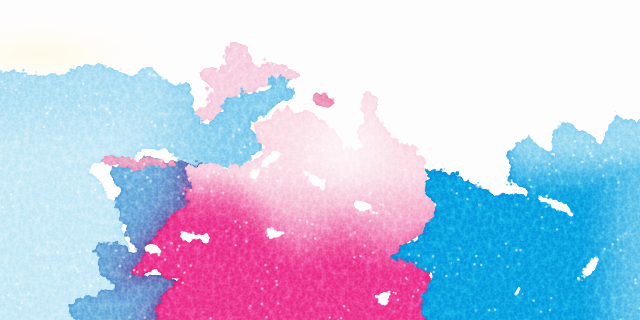
Reproduce this background procedurally as a Shadertoy shader.

```glsl
// Watercolour washes on white paper: pale blue, violet, magenta and cyan.
// Each wash is a polygon distance field frayed by cellular noise; pigment
// density varies with paper grain and gathers in a rim at the edge.

#define FRAY 0.030         // raggedness of edges
#define WOBBLE 0.006       // bending of outlines
#define GRAIN 0.85         // paper grain contrast
#define RIM_WIDTH 0.007    // width of the dark rim
#define RIM_DENSITY 0.45   // extra pigment in the rim
#define GAP_RADIUS 0.011   // thickness of bare gaps
#define PAPER vec3(0.996, 0.992, 0.992)
// Signed distance d from p to the outline v
#define POLYGON(p, v, d) { vec2 s = vec2(1e3, 1); for (int i = 0; i < v.length(); i++) addEdge(p, v[i] * .01, v[(i + 1) % v.length()] * .01, s); d = s.y * s.x; }

// Outlines in hundredths of the canvas height
const vec2 SKY[] = vec2[](
    vec2(-9,79), vec2(10,77), vec2(29,79), vec2(47,78), vec2(50,75), vec2(59,73),
    vec2(62,62), vec2(68,62), vec2(73,70), vec2(87,75), vec2(94,72), vec2(86,66),
    vec2(79,62), vec2(81,53), vec2(77,46), vec2(62,48), vec2(48,52), vec2(34,50),
    vec2(29,46), vec2(35,39), vec2(41,25), vec2(45,-9), vec2(-9,-9));
const vec2 DUSK[] = vec2[](
    vec2(36,48), vec2(45,51), vec2(63,49), vec2(63,38), vec2(49,22), vec2(45,14),
    vec2(57,13), vec2(50,-9), vec2(23,-9), vec2(23,5), vec2(36,10), vec2(30,14),
    vec2(31,24), vec2(42,23), vec2(37,34));
const vec2 ROSE[] = vec2[](
    vec2(60,49), vec2(75,47), vec2(82,54), vec2(79,61), vec2(86,65), vec2(98,65),
    vec2(104,60), vec2(106,53), vec2(112,54), vec2(114,70), vec2(118,70), vec2(121,58),
    vec2(131,51), vec2(134,46), vec2(137,30), vec2(126,22), vec2(136,13), vec2(134,-9),
    vec2(44,-9), vec2(55,13), vec2(41,15), vec2(47,23), vec2(57,37));
const vec2 BLUSH[] = vec2[](
    vec2(66,71), vec2(61,78), vec2(71,79), vec2(71,87), vec2(77,87), vec2(78,81),
    vec2(88,80), vec2(92,76), vec2(74,69), vec2(69,62), vec2(61,63));
const vec2 CYAN[] = vec2[](
    vec2(133,47), vec2(143,46), vec2(154,39), vec2(165,40), vec2(159,44), vec2(160,56),
    vec2(165,56), vec2(172,51), vec2(171,58), vec2(176,62), vec2(182,60), vec2(186,56),
    vec2(193,63), vec2(210,61), vec2(210,-9), vec2(131,-9), vec2(134,14), vec2(123,20),
    vec2(125,23), vec2(131,24), vec2(135,31));
// Bare gaps: start and end of each stroke
const vec4 GAPS[] = vec4[](
    vec4(31,47,34,40), vec4(43,52,47,52), vec4(80,46,86,52), vec4(97,46,101,44),
    vec4(111,36,115,35), vec4(59,27,65,26), vec4(84,28,88,27), vec4(46,22,50,21),
    vec4(169,37,177,35), vec4(180,12,189,22), vec4(161,9,162,10), vec4(120,7,122,9));

vec2 hash2(vec2 p) {
    vec3 h = fract(p.xyx * vec3(.1031, .1030, .0973));
    h += dot(h, h.yzx + 33.33);
    return fract((h.xx + h.yz) * h.zy);
}

// Cellular noise: distance to the nearest scattered point
float cells(vec2 p) {
    vec2 base = floor(p);
    float nearest = 4.0;
    for (int i = 0; i < 9; i++) {
        vec2 cell = base + vec2(i % 3 - 1, i / 3 - 1);
        nearest = min(nearest, distance(p, cell + hash2(cell + 50.0)));
    }
    return nearest;
}

float segment(vec2 p, vec2 a, vec2 b) {
    vec2 e = b - a, w = p - a;
    return length(w - e * clamp(dot(w, e) / dot(e, e), 0.0, 1.0));
}

// s.x: distance so far, s.y: sign (negative inside)
void addEdge(vec2 p, vec2 a, vec2 b, inout vec2 s) {
    vec2 e = b - a, w = p - a;
    s.x = min(s.x, segment(p, a, b));
    bvec3 c = bvec3(p.y >= a.y, p.y < b.y, e.x * w.y > e.y * w.x);
    if (all(c) || all(not(c))) s.y = -s.y;
}

float cover(float d) {
    return smoothstep(1.0, -1.0, d * iResolution.y);
}

// Lay a wash whose density follows the grain and the edge
void paint(inout vec3 color, vec3 tint, float d, float grain) {
    float density = 1.0 + GRAIN * (0.43 - grain) + RIM_DENSITY * exp(-abs(d) / RIM_WIDTH);
    color = mix(color, pow(tint, vec3(density)), cover(d));
}

void mainImage(out vec4 fragColor, in vec2 fragCoord) {
    vec2 p = fragCoord / iResolution.xy * vec2(2, 1);
    vec2 q = p + WOBBLE * (sin(p.yx * 31.0 + vec2(0, 2)) + 0.6 * sin(p.yx * 67.0 + p * 23.0));
    float fray = FRAY * (cells(p * 17.0) + 0.5 * cells(p * 37.0) + 0.35 * cells(p * 75.0) - 0.8);
    float grain = 0.5 * (cells(p * vec2(60, 42)) + cells(p * 115.0));
    float sky, dusk, rose, blush, cyan;
    POLYGON(q, SKY, sky)
    POLYGON(q, DUSK, dusk)
    POLYGON(q, ROSE, rose)
    POLYGON(q, BLUSH, blush)
    POLYGON(q, CYAN, cyan)

    // Paper with a faint cream stain
    vec2 stain = (p - vec2(.12, .83)) * vec2(5, 17);
    vec3 color = PAPER - vec3(0, .01, .07) * exp(-dot(stain, stain));

    // Pale washes and a small blot
    paint(color, vec3(.97, .83, .89), blush + fray, grain);
    paint(color, vec3(.94, .62, .76), segment(q, vec2(1, .7), vec2(1.03, .68)) - .016 + fray * .6, grain);
    float deep = max(smoothstep(.3, .75, p.x), .4 * smoothstep(.5, .75, p.y));
    paint(color, mix(vec3(.79, .92, .97), vec3(.55, .82, .94), deep), sky + fray, grain);

    // Violet where blue meets magenta
    vec3 duskTint = mix(vec3(.45, .72, .89), vec3(.44, .40, .69), exp(-max(rose, 0.0) / .05));
    paint(color, duskTint, dusk + fray, grain);
    paint(color, vec3(.93, .68, .8), segment(q, vec2(.33, .5), vec2(.54, .49)) - .012 + fray, grain);

    // Magenta wash, paling upward
    float front = mix(.42, .25, smoothstep(.55, 1.0, p.x)) + .02 * sin(p.x * 19.0);
    vec3 pale = mix(vec3(.96, .70, .82), vec3(.98, .87, .91), smoothstep(.3, .48, p.y));
    pale = mix(pale, PAPER, .7 * exp(-pow(distance(p, vec2(1.08, .54)) * 7.7, 2.0)));
    float rich = smoothstep(.11, -.11, p.y - front);
    paint(color, mix(pale, vec3(.93, .23, .58), rich), rose + fray, grain);

    // Cyan wash, thinning to the upper right
    float thin = max(smoothstep(.36, .56, p.y) * smoothstep(1.5, 1.65, p.x), .6 * smoothstep(1.8, 2.0, p.x));
    paint(color, mix(vec3(.05, .65, .89), vec3(.62, .86, .95), thin), cyan + fray, grain);

    // Bare paper: ragged gaps and fine specks
    float gap = 1.0;
    for (int i = 0; i < GAPS.length(); i++)
        gap = min(gap, segment(q, GAPS[i].xy * .01, GAPS[i].zw * .01) - GAP_RADIUS);
    float speck = max(cells(p * 26.0) - .09, cells(p * 6.0 + 3.0) - .3) / 26.0;
    color = mix(color, PAPER, max(cover(gap + fray), .7 * cover(speck)));
    fragColor = vec4(color, 1);
}
```
